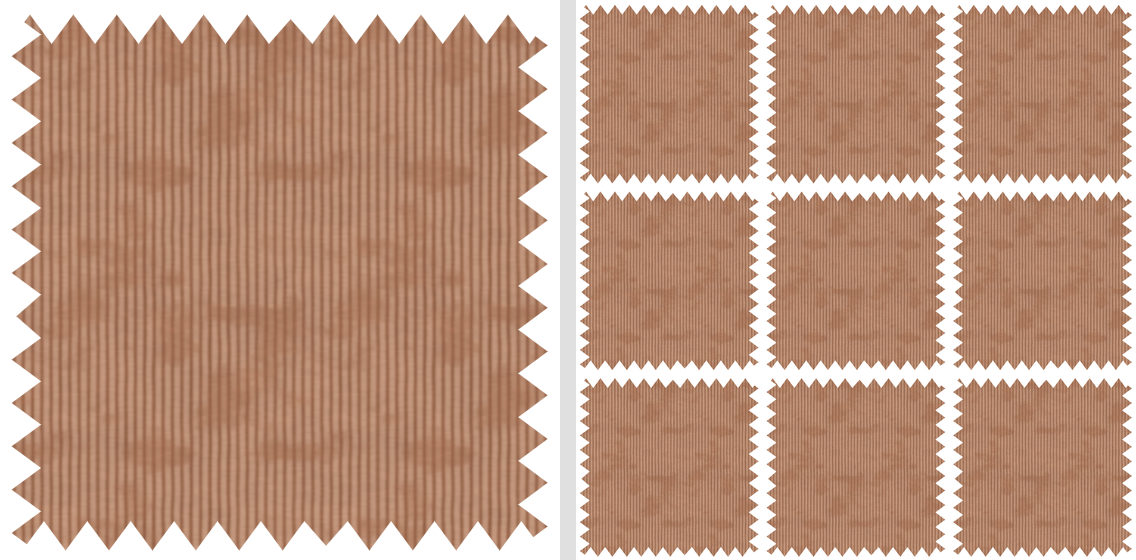
Left: one tile. Right: repeated 3 by 3.
Reproduce this texture procedurally as a Shadertoy shader.

```glsl
// Square swatch of tan corduroy with pinked (zigzag) edges on white.

const float RIBS = 60.0;            // ribs across the canvas
const float CLOTH_REPEAT = 2.0;     // repeats of the wear pattern per side
const vec2 GROOVE = vec2(-0.03, 0.40); // groove profile, in rib widths
const float WOBBLE = 0.10;          // sideways wander of grooves, in rib widths
const float RIB_VARIATION = 0.22;   // depth difference between grooves
const float MOTTLE = 0.07;          // soft cloudy brightness changes
const float WEAVE = 0.045;          // fine crosswise threads
const float BLOTCH = 0.40;          // strength of rusty stains

const float TOOTH_DEPTH = 0.0525;
const float SHORT_TOOTH = 0.16;     // fraction cut off the odd tooth

// Each edge: inset of tips, first tip, tooth pitch, index of short tooth
const vec4 EDGE_TOP    = vec4(0.0260, 0.0534, 0.0776, 6.0);
const vec4 EDGE_BOTTOM = vec4(0.0170, 0.0397, 0.0775, 7.0);
const vec4 EDGE_LEFT   = vec4(0.0208, 0.0482, 0.0774, 5.0);
const vec4 EDGE_RIGHT  = vec4(0.0221, 0.0599, 0.0781, -9.0);

const vec3 PAPER = vec3(1.0);
const vec3 RIDGE_COLOR = vec3(0.748, 0.580, 0.478);
const vec3 GROOVE_COLOR = vec3(0.575, 0.380, 0.275);
const vec3 RUST_COLOR = vec3(0.610, 0.390, 0.280);

float hash(vec2 p) {
    vec3 q = fract(p.xyx * 0.1031);
    q += dot(q, q.yzx + 33.33);
    return fract((q.x + q.y) * q.z);
}

// Value noise that wraps after a whole number of cells
float noise(vec2 uv, vec2 cells) {
    vec2 p = uv * cells;
    vec2 i = floor(p);
    vec2 f = p - i;
    f = f * f * (3.0 - 2.0 * f);
    vec2 a = mod(i, cells);
    vec2 b = mod(i + 1.0, cells);
    return mix(mix(hash(a), hash(vec2(b.x, a.y)), f.x),
               mix(hash(vec2(a.x, b.y)), hash(b), f.x), f.y);
}

float fbm(vec2 uv, vec2 cells) {
    float sum = 0.0;
    float amp = 0.5;
    for (int i = 0; i < 4; i++) {
        sum += amp * noise(uv, cells);
        cells *= 2.0;
        amp *= 0.5;
    }
    return sum / 0.9375;
}

// Signed distance inside one zigzag edge, positive on the cloth
float pinkedEdge(float along, float inward, vec4 edge) {
    float tooth = (along - edge.y) / edge.z;
    float id = floor(tooth + 0.5);
    float rise = 2.0 * abs(tooth - id);
    if (abs(id - edge.w) < 0.5) rise = mix(SHORT_TOOTH, 1.0, rise);
    float slope = 2.0 * TOOTH_DEPTH / edge.z;
    return (inward - edge.x - TOOTH_DEPTH * rise) / sqrt(1.0 + slope * slope);
}

vec3 corduroy(vec2 p) {
    vec2 uv = p * CLOTH_REPEAT;

    // Ribs with gently wandering grooves
    float wander = noise(uv, vec2(15.0, 12.0)) - 0.5;
    float rib = p.x * RIBS + WOBBLE * wander;
    float fromGroove = abs(fract(rib) - 0.5);
    float ridge = smoothstep(GROOVE.x, GROOVE.y, fromGroove);

    // Some grooves are fainter, changing slowly along their length
    float ribId = mod(floor(rib), RIBS / CLOTH_REPEAT);
    float fade = 0.6 * hash(vec2(ribId, 7.0)) + 0.4 * noise(uv, vec2(30.0, 9.0));
    ridge = mix(ridge, 1.0, RIB_VARIATION * fade);
    vec3 color = mix(GROOVE_COLOR, RIDGE_COLOR, ridge);

    // Stains, clouds and crosswise threads
    float stain = smoothstep(0.56, 0.80, fbm(uv + 0.37, vec2(6.0, 8.0)));
    color = mix(color, RUST_COLOR, BLOTCH * stain);
    float cloud = fbm(uv, vec2(9.0, 12.0)) - 0.5;
    float thread = noise(uv, vec2(40.0, 110.0)) - 0.5;
    return color * (1.0 + MOTTLE * cloud + WEAVE * thread);
}

void mainImage(out vec4 fragColor, in vec2 fragCoord) {
    vec2 p = fragCoord / iResolution.xy;
    float pixel = 1.0 / min(iResolution.x, iResolution.y);

    // The swatch lies inside all four edges
    float top = pinkedEdge(p.x, 1.0 - p.y, EDGE_TOP);
    float bottom = pinkedEdge(p.x, p.y, EDGE_BOTTOM);
    float left = pinkedEdge(p.y, p.x, EDGE_LEFT);
    float right = pinkedEdge(p.y, 1.0 - p.x, EDGE_RIGHT);
    float inside = min(min(top, bottom), min(left, right));
    float cover = smoothstep(-0.7 * pixel, 0.7 * pixel, inside);

    fragColor = vec4(mix(PAPER, corduroy(p), cover), 1.0);
}
```
